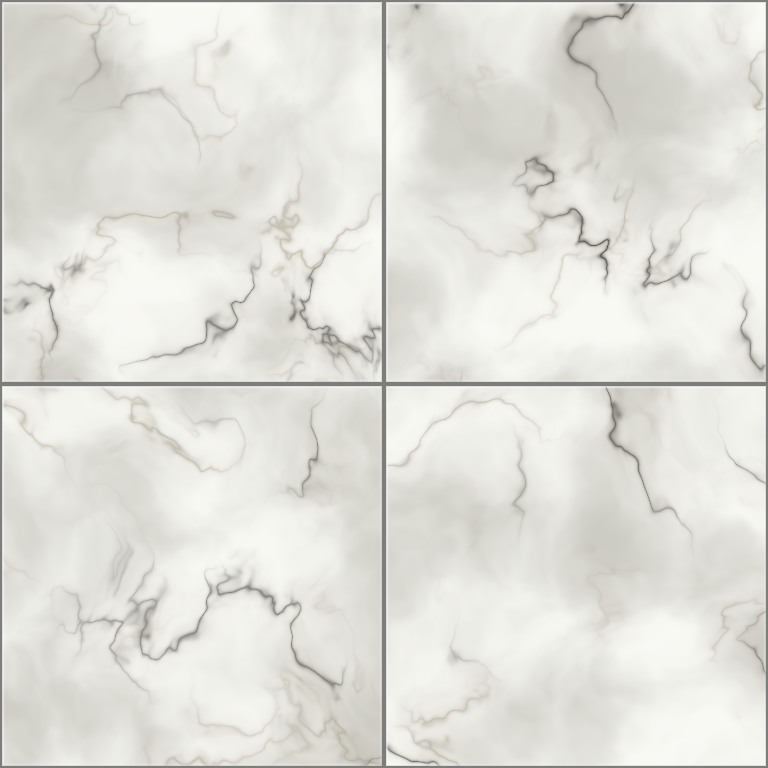
Reproduce this texture procedurally as a WebGL 1 fragment shader.

```glsl
precision highp float;
// Two by two polished white marble tiles with grey veins and thin grout lines.

uniform vec2 u_resolution;

const float TILES = 2.0;
const float GROUT_HALF = 0.0058;  // in tile units
const float BEVEL = 0.008;

const vec3 WHITE = vec3(0.975, 0.975, 0.958);
const vec3 CLOUD = vec3(0.80, 0.795, 0.765);
const vec3 WARM = vec3(0.66, 0.63, 0.56);
const vec3 VEIN = vec3(0.20, 0.20, 0.19);
const vec3 GROUT = vec3(0.49, 0.49, 0.475);

float hash(vec2 p) {
  return fract(sin(dot(p, vec2(127.1, 311.7))) * 43758.5453);
}

// Dot product of a random unit gradient with the offset from its corner
float corner(vec2 cell, vec2 offset) {
  float angle = 6.2832 * hash(cell);
  return dot(vec2(cos(angle), sin(angle)), offset);
}

float noise(vec2 p) {
  vec2 i = floor(p);
  vec2 f = p - i;
  vec2 w = f * f * f * (f * (f * 6.0 - 15.0) + 10.0);
  vec2 e = vec2(1.0, 0.0);
  float low = mix(corner(i, f), corner(i + e.xy, f - e.xy), w.x);
  float high = mix(corner(i + e.yx, f - e.yx), corner(i + e.xx, f - e.xx), w.x);
  return mix(low, high, w.y);
}

float fbm(vec2 p) {
  float sum = 0.0;
  float amplitude = 1.0;
  for (int i = 0; i < 5; i++) {
    sum += amplitude * noise(p);
    p = mat2(1.6, 1.2, -1.2, 1.6) * p + 5.3;
    amplitude *= 0.5;
  }
  return sum;
}

// Thin crack (x) and its soft halo (y) along the zero line of the noise
vec2 veins(vec2 p, float sharpness) {
  float ridge = abs(fbm(p));
  return vec2(exp(-ridge * sharpness), exp(-ridge * 8.0));
}

vec3 marble(vec2 p, float strength) {
  vec2 warped = p + 0.16 * vec2(fbm(p * 1.7 + 3.1), fbm(p * 1.7 + 17.4));

  // Broad misty clouds
  float mist = smoothstep(-0.45, 0.75, fbm(warped * 2.1 + 41.0));
  vec3 color = mix(WHITE, CLOUD, mist);

  // Patches decide where the veins surface
  float darkPatch = strength * smoothstep(0.0, 0.42, noise(warped * 2.3 + 8.7));
  float palePatch = smoothstep(-0.1, 0.4, noise(warped * 2.7 + 29.2));

  // Faint warm veins
  vec2 pale = veins(warped * 2.6 + 63.0, 34.0);
  color = mix(color, WARM, palePatch * (0.5 * pale.x + 0.13 * pale.y));

  // Dark veins with a smoky halo
  vec2 dark = veins(warped * vec2(2.6, 2.0) + 90.0, 42.0);
  color = mix(color, WARM, 0.40 * darkPatch * dark.y);
  return mix(color, VEIN, 0.85 * darkPatch * dark.x);
}

void main() {
  vec2 grid = gl_FragCoord.xy / u_resolution * TILES;
  vec2 tile = floor(grid);
  vec2 p = grid - tile;
  float pixel = TILES / min(u_resolution.x, u_resolution.y);

  // Every tile is cut from a different part of the stone
  vec2 cut = p + tile * vec2(13.7, 19.3) + 2.6;
  float strength = mix(0.65, 1.0, hash(tile + 4.0));
  vec3 color = marble(cut, strength);

  // Bright bevel, strongest on the left and top edges
  float lit = min(p.x, 1.0 - p.y);
  float shaded = min(1.0 - p.x, p.y);
  float edge = min(lit, shaded);
  float rim = 1.0 - smoothstep(GROUT_HALF, GROUT_HALF + BEVEL, edge);
  color = mix(color, vec3(0.98), rim * (lit < shaded ? 0.75 : 0.35));

  // Grout lines
  float grout = 1.0 - smoothstep(GROUT_HALF - pixel * 0.6, GROUT_HALF + pixel * 0.6, edge);
  color = mix(color, GROUT, grout);

  gl_FragColor = vec4(color, 1.0);
}
```
